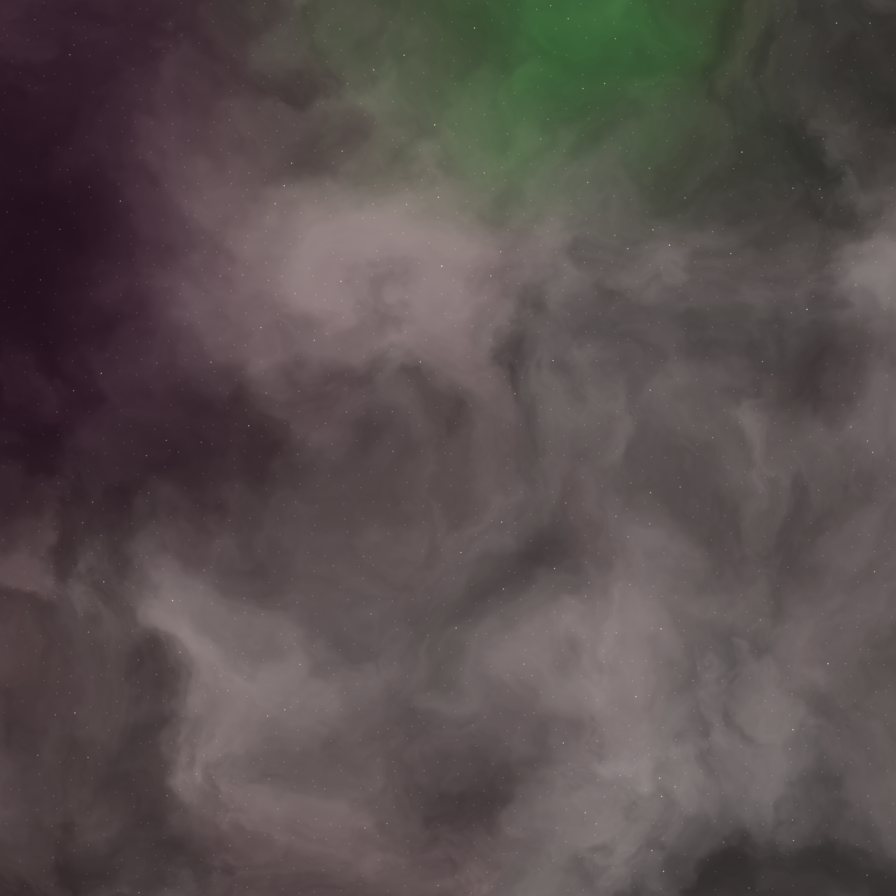
Give the GLSL for this texture, as a Shadertoy shader.

```glsl
// A dim nebula: smoky mauve and grey clouds, a plum corner, a green glow and faint stars.
// Gently warped fractal noise shapes ragged billows; broad soft masses set the light,
// and warped masks tint it.

#define CLOUD_SCALE 4.2
#define WARP_SCALE 4.0
#define CURL 1.0
#define MASS_WARP 0.30
#define CLOUD_CONTRAST 1.20
#define BILLOW_STRENGTH 0.20
#define BASE_LIGHT 0.335
#define OCTAVE_GAIN 0.54
#define STAR_CELLS 56.0
#define STAR_RADIUS 0.0016
#define STAR_LIGHT 0.32

float hash(vec2 p) {
    vec3 q = fract(vec3(p.xyx) * 0.1031);
    q += dot(q, q.yzx + 33.33);
    return fract((q.x + q.y) * q.z);
}

float noise(vec2 p) {
    vec2 cell = floor(p), f = fract(p);
    f = f * f * f * (f * (f * 6.0 - 15.0) + 10.0);
    float low = mix(hash(cell), hash(cell + vec2(1, 0)), f.x);
    float high = mix(hash(cell + vec2(0, 1)), hash(cell + vec2(1, 1)), f.x);
    return mix(low, high, f.y);
}

float fbm(vec2 p, int octaves) {
    float sum = 0.0, total = 0.0, amp = 0.5;
    for (int i = 0; i < octaves; i++) {
        sum += amp * noise(p);
        total += amp;
        amp *= OCTAVE_GAIN;
        p = mat2(1.6, 1.2, -1.2, 1.6) * p + 17.3;
    }
    return sum / total;
}

// Soft elliptical mass, 1 at its centre
float mass(vec2 p, vec2 centre, vec2 size) {
    vec2 d = (p - centre) / size;
    return exp(-dot(d, d));
}

// Broad lit and shaded regions
float broadLight(vec2 p) {
    float lit = 0.36 * mass(p, vec2(0.34, 0.29), vec2(0.14, 0.12))
              + 0.44 * mass(p, vec2(0.67, 0.08), vec2(0.12, 0.27))
              + 0.32 * mass(p, vec2(0.39, 0.70), vec2(0.12, 0.17))
              + 0.28 * mass(p, vec2(0.98, 0.42), vec2(0.20, 0.28));
    float shade = 0.20 * mass(p, vec2(0.52, 0.55), vec2(0.14, 0.14))
                + 0.18 * mass(p, vec2(0.78, 0.54), vec2(0.10, 0.17))
                + 0.24 * mass(p, vec2(0.43, 0.10), vec2(0.08, 0.15))
                + 0.28 * mass(p, vec2(0.93, 0.86), vec2(0.15, 0.11))
                + 0.16 * mass(p, vec2(0.03, 0.20), vec2(0.20, 0.30));
    return lit - shade;
}

// One randomly placed point per grid cell, most of them very faint
float stars(vec2 p) {
    vec2 cell = floor(p * STAR_CELLS);
    vec2 offset = 0.15 + 0.7 * vec2(hash(cell + 3.7), hash(cell + 91.2));
    float dist = length(p - (cell + offset) / STAR_CELLS);
    float power = 0.25 * step(0.45, hash(cell + 47.0)) + pow(hash(cell + 25.0), 24.0);
    return power * smoothstep(STAR_RADIUS, 0.0, dist);
}

void mainImage(out vec4 fragColor, in vec2 fragCoord) {
    vec2 uv = fragCoord / iResolution.xy;

    // Smoke with ragged, slightly curled edges
    vec2 curl = vec2(fbm(uv * WARP_SCALE + 4.1, 6), fbm(uv * WARP_SCALE + 38.6, 6)) - 0.5;
    vec2 warped = uv + MASS_WARP * curl;
    float cloud = fbm(uv * CLOUD_SCALE + CURL * curl + 9.0, 8);
    float billow = smoothstep(0.42, 0.60, fbm(uv * 8.0 + 1.6 * curl + 61.0, 7));
    float patches = smoothstep(0.35, 0.65, fbm(uv * 5.0 + 23.0, 4));
    float warmth = smoothstep(0.3, 0.7, fbm(uv * 2.6 + curl + 80.0, 4));

    float light = BASE_LIGHT + broadLight(warped);
    light += CLOUD_CONTRAST * (cloud - 0.5);
    light += BILLOW_STRENGTH * (billow - 0.5) * (0.3 + 0.7 * patches);
    light = smoothstep(-0.18, 1.12, light);

    // Grey smoke, rosier toward the left
    float rose = clamp(0.95 - 0.8 * warped.x + 0.5 * (warmth - 0.5), 0.0, 1.0);
    vec3 shadow = mix(vec3(0.18, 0.17, 0.165), vec3(0.21, 0.15, 0.16), rose);
    vec3 pale = mix(vec3(0.57, 0.535, 0.535), vec3(0.60, 0.52, 0.53), rose);
    vec3 color = mix(shadow, pale, light);

    // Plum darkness in the upper left
    float plum = smoothstep(0.40, 0.12, warped.x) * smoothstep(0.30, 0.58, warped.y);
    vec3 plumColor = mix(vec3(0.13, 0.06, 0.11), vec3(0.33, 0.23, 0.28), light);
    color = mix(color, plumColor, 0.95 * plum);

    // Green glow at the top, with an olive fringe
    float fringe = mass(warped, vec2(0.62, 1.05), vec2(0.32, 0.20));
    float glow = mass(warped, vec2(0.62, 1.04), vec2(0.13, 0.14));
    color = mix(color, color * vec3(0.86, 1.12, 0.80), fringe);
    color = mix(color, vec3(0.24, 0.47, 0.25) * (0.75 + 0.5 * light), 0.75 * glow);

    color += STAR_LIGHT * stars(uv) * vec3(1.0, 0.95, 0.95);
    fragColor = vec4(color, 1.0);
}
```
